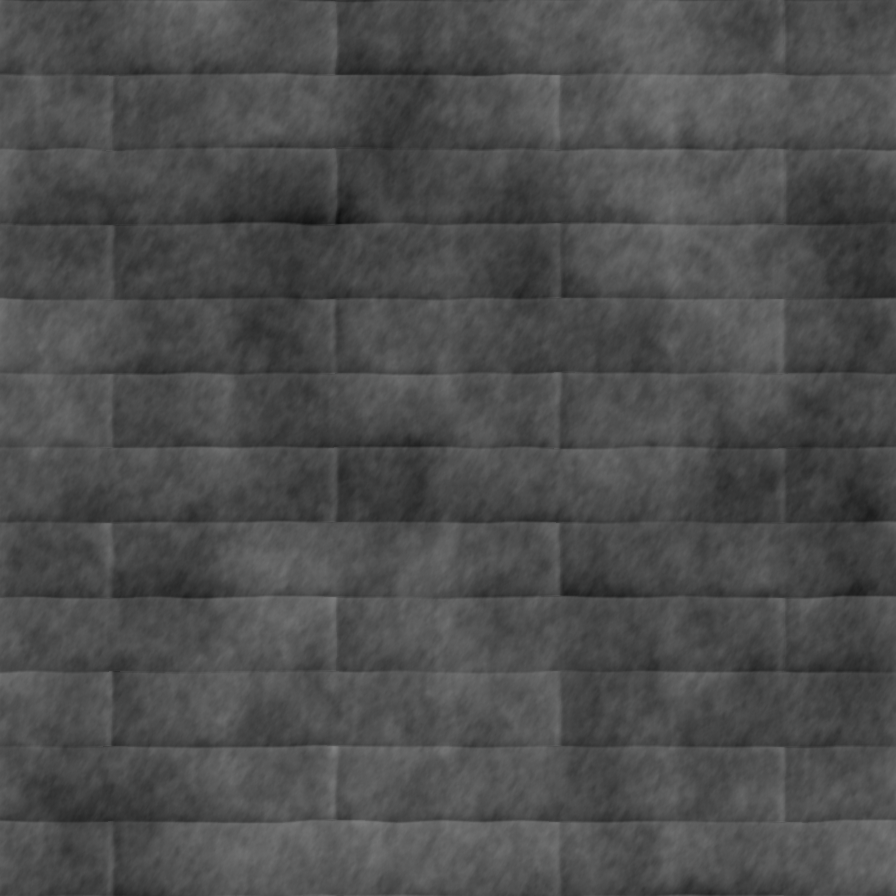
A three.js fragment shader for this texture:

```glsl
// Dark grey, soft-edged masonry in running bond: 2 blocks across, 12 courses up.
// Bed and head joints are lit on one side and shaded on the other, then layered
// with faint upright bands, cloudy stains, mottling and fine slanted grain.

varying vec2 vUv;

const vec2 BLOCKS = vec2(2.0, 12.0);       // blocks across and courses up
const float FIRST_JOINT = 0.125;           // head joint of the lowest course
const float COURSE_SHIFT = 0.25;           // shift of every other course
const vec3 STONE_COLOR = vec3(0.304, 0.306, 0.306);
const float WOBBLE = 0.0035;               // waviness of the joints
const float BED_LIGHT = 0.045;
const float BED_SHADE = 0.080;
const vec2 BED_SOFTNESS = vec2(0.010, 0.012);   // falloff of light and shade
const float HEAD_LIGHT = 0.110;
const float HEAD_SHADE = 0.050;
const vec2 HEAD_SOFTNESS = vec2(0.008, 0.018);
const float BAND_SPACING = 0.25;
const float BAND_WIDTH = 0.016;
const float BAND_LIGHT = 0.034;
const float BLOCK_VARIATION = 0.024;
const float STAIN_STRENGTH = 0.27;
const float MOTTLE_STRENGTH = 0.085;
const float GRAIN_STRENGTH = 0.105;
const vec2 STAIN_SCALE = vec2(8.0, 7.5);
const vec2 GRAIN_SCALE = vec2(150.0, 85.0); // across and along the fibres
const vec2 GRAIN_DIRECTION = vec2(0.5, 0.866);

float hash(vec2 p) {
  vec3 q = fract(vec3(p.xyx) * 0.1031);
  q += dot(q, q.yzx + 33.33);
  return fract((q.x + q.y) * q.z);
}

// Value noise, centred on zero
float noise(vec2 p) {
  vec2 cell = floor(p);
  vec2 f = fract(p);
  f = f * f * (3.0 - 2.0 * f);
  float low = mix(hash(cell), hash(cell + vec2(1.0, 0.0)), f.x);
  float high = mix(hash(cell + vec2(0.0, 1.0)), hash(cell + 1.0), f.x);
  return mix(low, high, f.y) - 0.5;
}

float fbm(vec2 p) {
  float sum = 0.0;
  float weight = 0.55;
  for (int i = 0; i < 4; i++) {
    sum += weight * noise(p);
    p = p * 2.03 + 17.3;
    weight *= 0.5;
  }
  return sum;
}

// Light on the negative side of a joint, shade on the positive side
float jointRelief(float d, float light, float shade, vec2 softness, float edge) {
  float side = smoothstep(-edge, edge, d);
  vec2 fade = exp(-abs(d) / softness);
  return mix(light * fade.x, -shade * fade.y, side);
}

void main() {
  vec2 wave = vec2(noise(vUv * vec2(9.0, 30.0) + 4.7),
                   noise(vUv * vec2(22.0, 8.0) + 31.2));
  vec2 p = vUv + WOBBLE * wave;

  // Bed joints between the courses
  float course = floor(p.y * BLOCKS.y);
  float bedDistance = (fract(p.y * BLOCKS.y + 0.5) - 0.5) / BLOCKS.y;
  float bedWear = 1.0 + 0.9 * noise(vUv * vec2(13.0, 12.0) + 61.0);
  float tone = bedWear * jointRelief(bedDistance, BED_LIGHT, BED_SHADE,
                                     BED_SOFTNESS, 0.0022);

  // Head joints, shifted on alternate courses
  float x = (p.x - FIRST_JOINT - COURSE_SHIFT * mod(course, 2.0)) * BLOCKS.x;
  float headDistance = (fract(x + 0.5) - 0.5) / BLOCKS.x;
  float headWear = 1.0 + 0.6 * noise(vUv * vec2(8.0, 24.0) + 83.0);
  tone += headWear * jointRelief(headDistance, HEAD_LIGHT, HEAD_SHADE,
                                 HEAD_SOFTNESS, 0.005);

  // Slight difference between blocks
  vec2 block = vec2(mod(floor(x), BLOCKS.x), course);
  tone += BLOCK_VARIATION * (hash(block + 12.0) - 0.5);

  // Faint upright bands
  float bandDistance = (fract(vUv.x / BAND_SPACING + 0.5) - 0.5) * BAND_SPACING;
  float band = exp(-abs(bandDistance) / BAND_WIDTH);
  tone += BAND_LIGHT * band * (1.0 + noise(vUv * vec2(4.0, 14.0)));

  // Stains, mottling and slanted grain
  tone += STAIN_STRENGTH * fbm(vUv * STAIN_SCALE + 5.4);
  tone += MOTTLE_STRENGTH * fbm(vUv * vec2(48.0, 42.0) + 9.1);
  vec2 across = vec2(GRAIN_DIRECTION.y, -GRAIN_DIRECTION.x);
  vec2 fibre = vec2(dot(vUv, across), dot(vUv, GRAIN_DIRECTION));
  tone += GRAIN_STRENGTH * fbm(fibre * GRAIN_SCALE + 150.0);

  gl_FragColor = vec4(clamp(STONE_COLOR + tone, 0.0, 1.0), 1.0);
}
```
